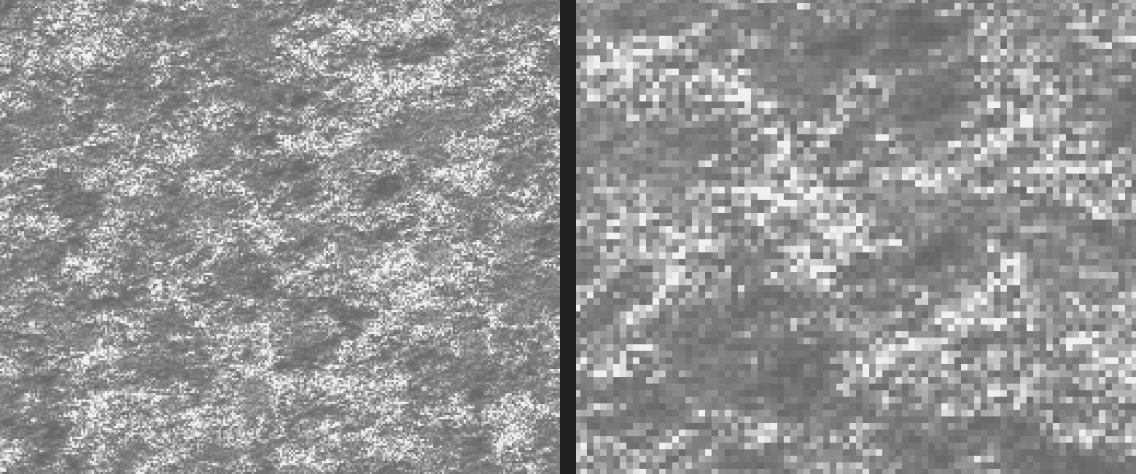
Left: the whole. Right: its middle third, enlarged.
Reproduce this texture procedurally as a WebGL 2 fragment shader.

```glsl
#version 300 es
precision highp float;
// Rough grey stone: blocky light grains on ragged ridges around calm dark hollows.
uniform vec2 u_resolution;
out vec4 fragColor;

float hash(vec2 p) {
    vec3 q = fract(p.xyx * vec3(0.1031, 0.1030, 0.0973));
    q += dot(q, q.yzx + 33.33);
    return fract((q.x + q.y) * q.z);
}

float valueNoise(vec2 p) {
    vec2 i = floor(p), f = fract(p);
    f = f * f * (3.0 - 2.0 * f);
    return mix(mix(hash(i), hash(i + vec2(1, 0)), f.x),
               mix(hash(i + vec2(0, 1)), hash(i + vec2(1, 1)), f.x), f.y);
}

// Ridges and hollows, wider than tall, with a spread of about one
float relief(vec2 p) {
    p.y -= 0.12 * p.x;
    p += 0.012 * (valueNoise(p * 17.0 + 5.0) - 0.5);
    vec2 q = p * vec2(13.0, 21.0) + 40.0;
    float sum = 0.0, weight = 1.0;
    for (int i = 0; i < 4; i++) {
        sum += weight * (valueNoise(q) - 0.5);
        q = q * 2.03 + vec2(17.3, 9.1);
        weight *= 0.86;
    }
    return sum * 2.7;
}

// Brightness of one square grain; 256 grains span the width
float grainTone(vec2 cell) {
    vec2 p = (cell + 0.5) / 256.0;
    float height = relief(p);
    float slope = height - relief(p + vec2(-0.002, 0.006));

    // Single specks plus short horizontal dashes
    float speck = hash(cell + 211.0) - 0.5;
    float dashShift = floor(3.0 * hash(vec2(cell.y, 71.0)));
    float dash = hash(vec2(floor((cell.x + dashShift) / 3.0) + 90.0, cell.y + 401.0)) - 0.5;
    float grain = 2.1 * speck + 1.3 * dash;

    float roughness = mix(0.4, 1.25, smoothstep(-1.2, 0.5, height));
    float level = 0.62 * height + 0.22 * slope + 0.95 * grain * roughness;

    // Smooth oval hollows
    float calm = smoothstep(0.68, 0.86, valueNoise(p * vec2(13.0, 25.0) + 130.0));
    level = mix(level, -0.55 + 0.3 * grain + 0.2 * slope, 0.75 * calm);

    level = max(level, -2.2);
    return clamp(0.575 + 0.145 * level + 0.03 * level * level, 0.36, 0.94);
}

void main() {
    vec2 grid = gl_FragCoord.xy / u_resolution.x * 256.0 - 0.5;
    vec2 cell = floor(grid);

    // Blend neighbouring grains over one pixel at their borders
    float pixel = 256.0 / u_resolution.x;
    vec2 t = clamp((fract(grid) - 0.5) / pixel + 0.5, 0.0, 1.0);
    float lower = mix(grainTone(cell), grainTone(cell + vec2(1, 0)), t.x);
    float upper = mix(grainTone(cell + vec2(0, 1)), grainTone(cell + vec2(1, 1)), t.x);

    fragColor = vec4(vec3(mix(lower, upper, t.y)), 1.0);
}
```
